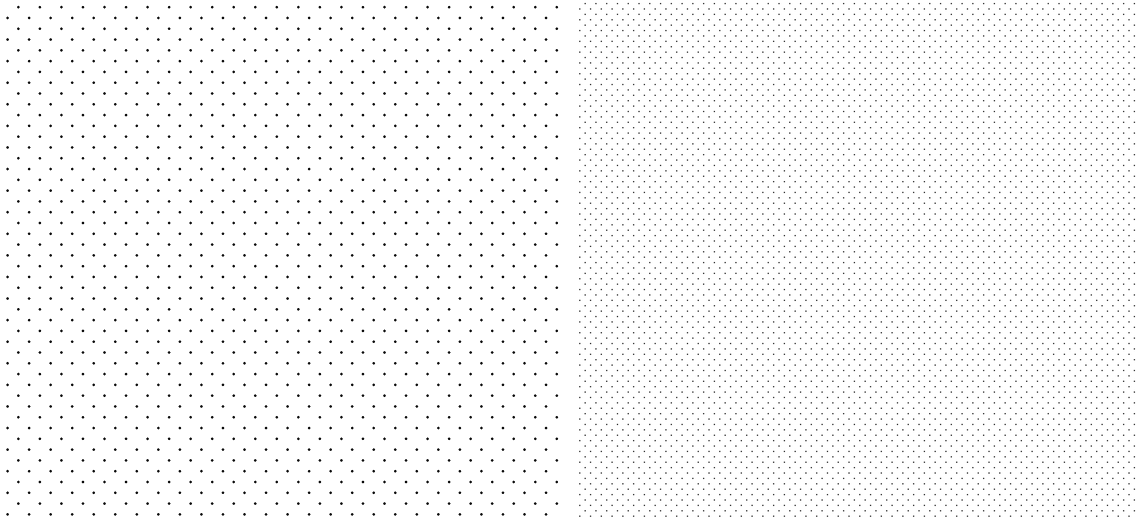
Left, the tile; right, the same tile 2 across and 2 down.
This pattern is drawn by a WebGL 2 fragment shader. Its source:

```glsl
#version 300 es
precision highp float;
// Small dark pin dots on white, in staggered rows (a half-drop lattice).
// Two identical rectangular grids, offset by half a cell, are combined with
// min() on their distances; whole cell counts make the canvas tile.

uniform vec2 u_resolution;
out vec4 fragColor;

const vec2 REPEATS = vec2(26.0, 24.0);      // cells across and down
const vec2 GRID_ORIGIN = vec2(0.852, 0.668); // first dot, in cells
const float DOT_RADIUS = 0.0023;            // in canvas widths
const float DIAMOND = 0.35;                 // 0 = circle, 1 = diamond
const vec3 PAPER = vec3(1.0);
const vec3 INK = vec3(0.035);

// Signed distance to a circle pulled slightly toward a diamond.
float dotDistance(vec2 p, float radius, float diamond) {
    vec2 a = abs(p);
    float roundness = length(a);
    float facet = (a.x + a.y) * 0.85;
    return mix(roundness, facet, diamond) - radius;
}

// Offset from the nearest grid point, in canvas widths.
vec2 gridOffset(vec2 cells, vec2 origin, vec2 cellSize) {
    return (fract(cells - origin + 0.5) - 0.5) * cellSize;
}

// Edge coverage, one pixel wide.
float coverage(float dist, float pixel) {
    return clamp(0.5 - dist / pixel, 0.0, 1.0);
}

void main() {
    vec2 cells = gl_FragCoord.xy / u_resolution * REPEATS;
    vec2 cellSize = vec2(1.0, u_resolution.y / u_resolution.x) / REPEATS;
    float pixel = 1.0 / u_resolution.x;

    // Main rows and the rows staggered between them
    float dist = 1.0;
    for (int i = 0; i < 2; i++) {
        vec2 origin = GRID_ORIGIN + 0.5 * float(i);
        vec2 p = gridOffset(cells, origin, cellSize);
        dist = min(dist, dotDistance(p, DOT_RADIUS, DIAMOND));
    }

    fragColor = vec4(mix(PAPER, INK, coverage(dist, pixel)), 1.0);
}
```
